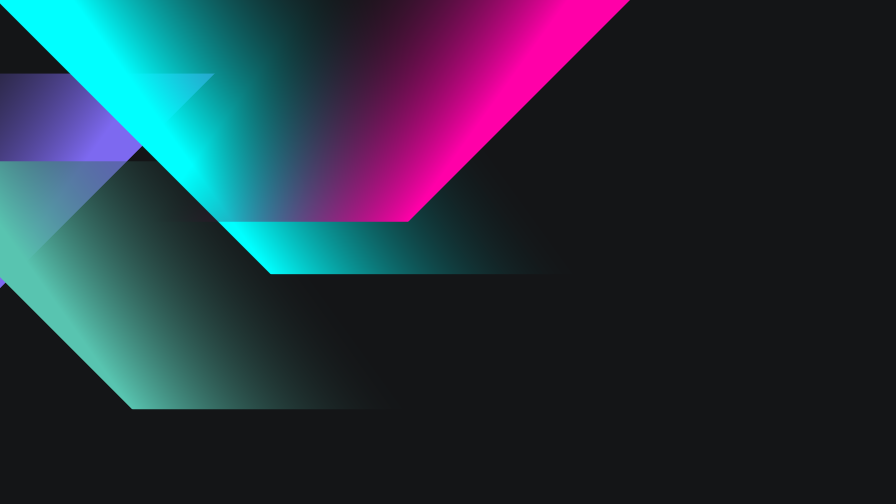
Write a Shadertoy shader that draws this background.

```glsl
// Translucent neon slabs with diagonal edges fading into a charcoal backdrop

const vec3 CHARCOAL = vec3(0.078, 0.082, 0.090);

// Antialiased step, one pixel wide, for distances in canvas heights
float edgeMask(float d) {
    return clamp(d * iResolution.y + 0.5, 0.0, 1.0);
}

// Lays a slab over base: 45 degree edge rising from corner, flat bottom and top.
// side is 1.0 when the slab extends right of its corner, -1.0 when left.
vec3 addSlab(vec3 base, vec2 p, vec2 corner, float top, float side, float fade, vec3 colour) {
    vec2 q = (p - corner) * vec2(side, 1.0);
    float mask = edgeMask((q.x + q.y) * 0.7071) * edgeMask(q.y) * edgeMask(top - p.y);

    // The fade runs slightly steeper than the slanted edge
    float glow = clamp(1.0 - (q.x + 0.72 * q.y) / fade, 0.0, 1.0);
    vec3 tint = mix(CHARCOAL, colour, glow);
    return mix(base, tint, glow * mask);
}

void mainImage(out vec4 fragColor, in vec2 fragCoord) {
    // Canvas heights, origin at the lower left
    vec2 p = fragCoord / iResolution.y;
    vec3 colour = CHARCOAL;

    // Back to front: violet, sea green, cyan, magenta
    colour = addSlab(colour, p, vec2(-0.046, 0.382), 0.854, -1.0, 0.58, vec3(0.49, 0.41, 0.94));
    colour = addSlab(colour, p, vec2(0.262, 0.188), 0.680, 1.0, 0.57, vec3(0.345, 0.77, 0.69));
    colour = addSlab(colour, p, vec2(0.537, 0.456), 1.1, 1.0, 0.63, vec3(0.0, 1.0, 1.0));
    colour = addSlab(colour, p, vec2(0.810, 0.560), 1.1, -1.0, 0.51, vec3(1.0, 0.0, 0.66));

    fragColor = vec4(colour, 1.0);
}
```
